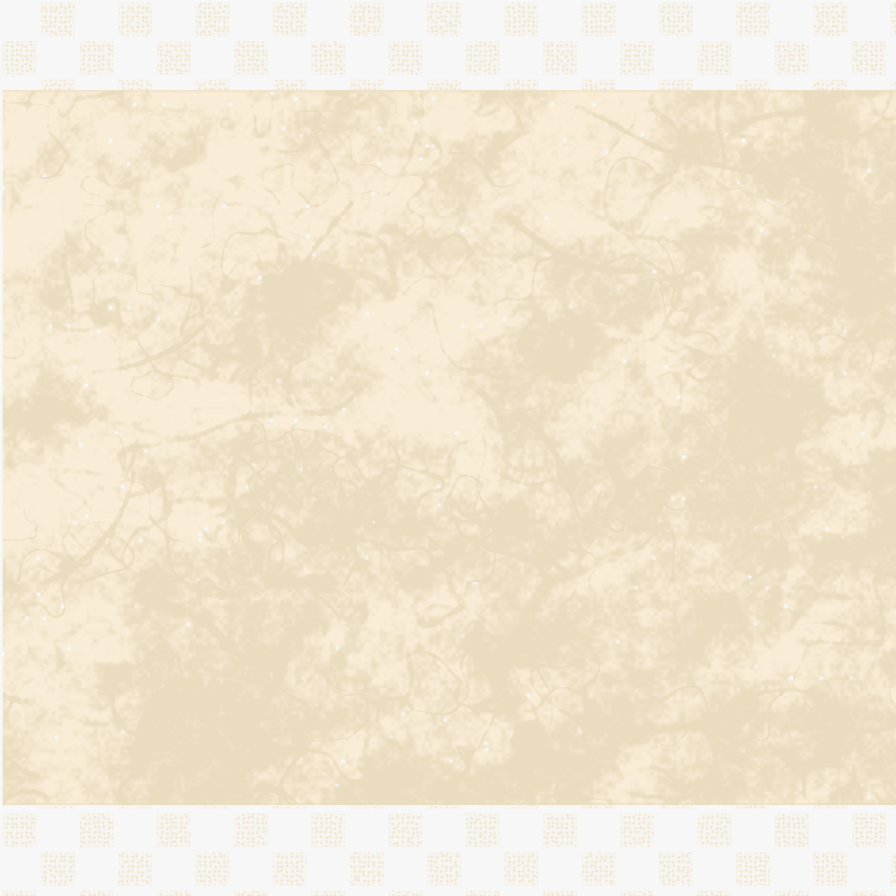
Give the GLSL for this texture, as a WebGL 1 fragment shader.

```glsl
precision highp float;
// A sheet of mottled cream fibre paper lying over a pale checkerboard of stippled squares.
// Broad soft patches plus warped noise set the tone; noise contours and bent
// strokes make the fibres, and jittered dots make the stipple.
uniform vec2 u_resolution;

#define PAPER_LIGHT vec3(0.975, 0.928, 0.842)
#define PAPER_DARK vec3(0.918, 0.866, 0.750)
#define BACKDROP vec3(0.969)
#define STIPPLE vec3(0.945, 0.900, 0.800)
#define PAPER_BOTTOM 0.1015
#define PAPER_TOP 0.8995
#define PAPER_LEFT 0.003
#define CHECK_SIZE 0.0431
#define DOTS_PER_CHECK 8.0
#define GRAIN 0.30
#define FIBRE 0.26

float hash(vec2 p) {
  vec3 q = fract(vec3(p.xyx) * 0.1031);
  q += dot(q, q.yzx + 33.33);
  return fract((q.x + q.y) * q.z);
}

float noise(vec2 p) {
  vec2 i = floor(p), f = fract(p);
  f = f * f * (3.0 - 2.0 * f);
  return mix(mix(hash(i), hash(i + vec2(1.0, 0.0)), f.x),
             mix(hash(i + vec2(0.0, 1.0)), hash(i + 1.0), f.x), f.y);
}

float fbm(vec2 p) {
  float sum = 0.0, amp = 0.5;
  for (int i = 0; i < 5; i++) {
    sum += amp * noise(p);
    p = mat2(1.6, 1.2, -1.2, 1.6) * p + 7.3;
    amp *= 0.55;
  }
  return sum / 1.055;
}

// Soft elliptical patch
float patchAt(vec2 p, float x, float y, float rx, float ry) {
  vec2 d = (p - vec2(x, y)) / vec2(rx, ry);
  return exp(-dot(d, d));
}

// Bent strand from a to b, bowed sideways in the middle
float strand(vec2 p, vec2 a, vec2 b, float bow, float width) {
  vec2 ab = b - a;
  float t = clamp(dot(p - a, ab) / dot(ab, ab), 0.0, 1.0);
  vec2 side = vec2(-ab.y, ab.x) / length(ab);
  float d = length(p - a - ab * t - side * bow * 4.0 * t * (1.0 - t));
  return 1.0 - smoothstep(width * 0.4, width * 1.4, d);
}

// Broad light and dark areas of the sheet, positive is dark
float broadTone(vec2 p) {
  float dark = patchAt(p, 0.635, 0.62, 0.035, 0.065) + patchAt(p, 0.38, 0.42, 0.085, 0.04)
             + patchAt(p, 0.25, 0.14, 0.16, 0.05) + patchAt(p, 0.97, 0.76, 0.09, 0.14)
             + 0.7 * patchAt(p, 0.20, 0.27, 0.10, 0.06) + 0.8 * patchAt(p, 0.53, 0.36, 0.08, 0.03)
             + 0.7 * patchAt(p, 0.34, 0.67, 0.04, 0.05) + 0.6 * patchAt(p, 0.86, 0.53, 0.06, 0.06)
             + 0.6 * patchAt(p, 0.80, 0.20, 0.16, 0.06) + 0.6 * patchAt(p, 0.61, 0.50, 0.04, 0.06);
  float light = patchAt(p, 0.13, 0.78, 0.16, 0.11) + 0.6 * patchAt(p, 0.18, 0.61, 0.16, 0.08)
              + 0.7 * patchAt(p, 0.82, 0.40, 0.08, 0.05) + 0.7 * patchAt(p, 0.43, 0.62, 0.07, 0.05)
              + 0.6 * patchAt(p, 0.06, 0.19, 0.06, 0.08) + 0.5 * patchAt(p, 0.50, 0.17, 0.08, 0.05);
  return 0.27 * dark - 0.20 * light + 0.10 * (p.x - 0.5) - 0.12 * (p.y - 0.5);
}

// Thin meandering fibres along noise contours, broken up by a mask
float fibres(vec2 p) {
  float sum = 0.0;
  for (int i = 0; i < 4; i++) {
    float k = float(i);
    vec2 q = p * (9.0 + 6.0 * k) + 19.7 * k;
    q += 1.1 * vec2(noise(q * 1.3 + 3.1), noise(q * 1.3 + 41.7));
    float line = 1.0 - smoothstep(0.015, 0.065, abs(noise(q) - 0.5));
    sum += line * smoothstep(0.42, 0.62, noise(p * 13.0 + 31.0 * k));
  }
  return min(sum, 1.3);
}

vec3 paper(vec2 p) {
  vec2 warp = vec2(noise(p * 12.0), noise(p * 12.0 + 57.0)) - 0.5;
  vec2 q = p + 0.035 * warp;
  vec2 slant = vec2(0.88 * q.x + 0.47 * q.y, 1.45 * (0.88 * q.y - 0.47 * q.x));
  float tone = 0.46 + broadTone(q) + 1.15 * (fbm(slant * 13.0 + 4.0) - 0.5);
  tone += GRAIN * (noise(p * 105.0) + noise(p * 235.0) - 1.0);
  tone += FIBRE * fibres(p);
  vec2 s = p + 0.012 * warp;
  float strands = strand(s, vec2(0.64, 0.88), vec2(0.88, 0.805), -0.012, 0.003)
                + strand(s, vec2(0.57, 0.755), vec2(0.71, 0.70), -0.015, 0.004)
                + strand(s, vec2(0.11, 0.58), vec2(0.23, 0.635), -0.012, 0.003)
                + strand(s, vec2(0.58, 0.54), vec2(0.64, 0.46), 0.008, 0.004)
                + strand(s, vec2(0.32, 0.63), vec2(0.39, 0.77), 0.012, 0.003)
                + strand(s, vec2(0.05, 0.35), vec2(0.15, 0.47), -0.018, 0.003);
  tone += 0.38 * strands;
  vec3 col = mix(PAPER_LIGHT, PAPER_DARK, smoothstep(0.22, 0.76, tone));
  // Rare pale specks
  vec2 g = p * 150.0, cell = floor(g);
  float speck = step(0.987, hash(cell + 9.0)) * (1.0 - smoothstep(0.15, 0.5, length(fract(g) - 0.5)));
  return mix(col, BACKDROP, speck * (1.0 - smoothstep(0.4, 0.7, tone)));
}

vec3 checks(vec2 p, float px) {
  vec2 g = vec2(p.x, 1.0 - p.y) / CHECK_SIZE;
  vec2 cell = floor(g), f = abs(fract(g) - 0.5);
  float odd = mod(cell.x + cell.y, 2.0);
  float edge = px / CHECK_SIZE;
  float square = odd * (1.0 - smoothstep(0.43 - edge, 0.43 + edge, max(f.x, f.y)));
  // Row parity starts on the second column at the top
  vec2 d = g * DOTS_PER_CHECK, id = floor(d);
  vec2 jitter = 0.45 * (vec2(hash(id), hash(id + 71.0)) - 0.5);
  float stipple = 1.0 - smoothstep(0.12, 0.48, length(fract(d) - 0.5 - jitter));
  return mix(BACKDROP, STIPPLE, square * (0.12 + 0.75 * stipple));
}

void main() {
  vec2 uv = gl_FragCoord.xy / u_resolution;
  float px = 1.0 / u_resolution.y;
  float inset = min(min(uv.y - PAPER_BOTTOM, PAPER_TOP - uv.y), uv.x - PAPER_LEFT);
  float rim = 0.6 * (1.0 - smoothstep(0.0, 0.004, min(uv.y - PAPER_BOTTOM, PAPER_TOP - uv.y)));
  vec3 sheet = mix(paper(uv), PAPER_DARK, rim);
  vec3 col = mix(checks(uv, px), sheet, smoothstep(-0.7 * px, 0.7 * px, inset));
  gl_FragColor = vec4(col, 1.0);
}
```
